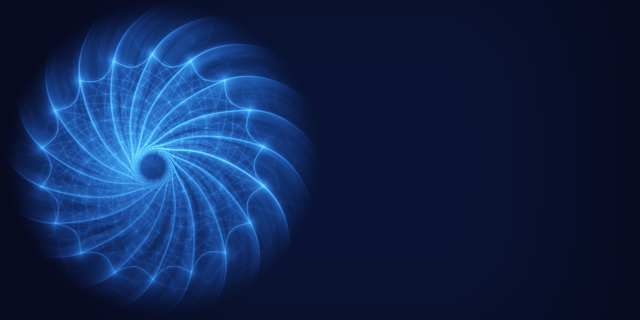
Write a Shadertoy shader that draws this background.

```glsl
#define HUB vec2(0.477, 0.479)
#define DISC vec2(0.508, 0.503)
#define ARMS 18.0
#define NODE_RADIUS 0.352
#define NODE_ANGLE -0.17
#define INNER_RADIUS 0.222
#define SCALLOP_DEPTH 0.035
#define LINE_WIDTH 0.0027
#define FILAMENTS 6
#define TINT vec3(0.11, 0.39, 1.0)

const float TAU = 6.2831853;

float hash(vec2 p) {
    vec3 q = fract(vec3(p.xyx) * 0.1031);
    q += dot(q, q.yzx + 33.33);
    return fract((q.x + q.y) * q.z);
}

float noise(vec2 p) {
    vec2 i = floor(p), f = fract(p);
    f = f * f * (3.0 - 2.0 * f);
    return mix(mix(hash(i), hash(i + vec2(1, 0)), f.x),
               mix(hash(i + vec2(0, 1)), hash(i + vec2(1, 1)), f.x), f.y);
}

// Thin bright thread with a soft halo
float thread(float d, float w) {
    return exp(-d * d / (w * w)) + 0.22 * exp(-abs(d) / (4.0 * w));
}

// Signed offset from the nearest whole number
float centred(float x) {
    return fract(x + 0.5) - 0.5;
}

// Angle of the leading arm at radius r: coiled at the hub, swept back outside
float armAngle(float r) {
    float outer = max(r - 0.35, 0.0);
    return NODE_ANGLE - 0.57 * log(r / 0.35) - 7.7 * outer * outer
         + 1.2 * exp(-100.0 * (r - 0.05));
}

vec3 backdrop(vec2 uv) {
    float centre = 1.0 - smoothstep(0.25, 1.05, abs(uv.x - 1.1));
    centre *= 1.0 - 0.35 * pow(abs(2.0 * uv.y - 1.0), 3.0);
    return mix(vec3(0.030, 0.042, 0.125), vec3(0.036, 0.078, 0.205), centre);
}

float spiralLight(vec2 uv) {
    vec2 p = uv - HUB;
    float r = max(length(p), 0.001);
    float rc = max(r, 0.05);
    float theta = atan(p.y, p.x);
    float gap = TAU / ARMS;
    float width = max(LINE_WIDTH, 0.7 / iResolution.y);
    float reach = 1.0 - smoothstep(0.37, 0.50, length(uv - DISC));
    float side = 0.68 + 0.32 * cos(theta - 1.3);
    float outsideHub = smoothstep(0.040, 0.065, r);

    // Position across the arms
    float twist = theta - armAngle(rc);
    float phase = twist / gap;
    float across = centred(phase);
    float id = mod(floor(phase + 0.5), ARMS);
    float slope = rc * (armAngle(rc + 0.001) - armAngle(rc - 0.001)) / 0.002;

    // Silky haze and folded sheets trailing each arm
    vec2 around = vec2(cos(twist), sin(twist));
    float silk = 0.6 * noise(around * 13.0 + r * 5.0 + 40.0)
               + 0.4 * noise(around * 34.0 + r * 9.0 + 90.0);
    float haze = 0.16 + 0.72 * side * exp(-9.0 * r * r);
    float fold = fract(-phase);
    float sheet = 0.5 * side * exp(-3.0 * fold) * smoothstep(0.0, 0.06, fold);
    float light = reach * (haze + sheet * outsideHub) * (0.5 + silk);

    // Wispy web
    vec2 warp = vec2(noise(uv * 9.0), noise(uv * 9.0 + 31.0));
    float ridge = 1.0 - abs(2.0 * noise(uv * 21.0 + 3.0 * warp) - 1.0);
    light += 0.3 * reach * pow(ridge, 9.0) * exp(-5.0 * r * r);

    // Bright core beside the hub
    vec2 core = uv - vec2(0.405, 0.475);
    light += 0.85 * exp(-dot(core, core) / 0.011);
    light += 1.3 * exp(-28.0 * length(uv - vec2(0.435, 0.508)));

    // Main arms
    float strength = mix(0.75, 1.0, hash(vec2(id, 7.0))) * side;
    strength *= id < 0.5 ? 1.8 : 1.0;
    float armFade = outsideHub * exp(-9.0 * max(r - 0.36, 0.0)) * reach;
    float armDist = across * gap * r / length(vec2(1.0, slope));
    light += 2.1 * strength * armFade * thread(armDist, width);

    // Fine crossing filaments that share the outer nodes
    float nodePhase = (theta - NODE_ANGLE) / gap;
    float web = 0.0;
    for (int k = 0; k < FILAMENTS; k++) {
        float pitch = mix(-1.5, 1.8, float(k) / float(FILAMENTS - 1));
        float d = centred(nodePhase - pitch * log(rc / NODE_RADIUS) / gap);
        web += thread(d * gap * r / length(vec2(1.0, pitch)), width * 0.8);
    }
    float webFade = outsideHub * (1.0 - smoothstep(0.29, 0.40, r));
    light += 0.34 * side * webFade * web * (0.3 + silk);

    // Scallops strung between the nodes
    float s = fract(nodePhase);
    float rim = NODE_RADIUS - SCALLOP_DEPTH * 4.0 * s * (1.0 - s);
    float rimSlope = 4.0 * SCALLOP_DEPTH * (1.0 - 2.0 * s) / (gap * NODE_RADIUS);
    float rimDist = (r - rim) / length(vec2(1.0, rimSlope));
    light += 1.1 * side * thread(rimDist, width * 0.85);

    // Sparks at the outer and inner nodes
    vec2 node = vec2(r - NODE_RADIUS, centred(nodePhase) * gap * r);
    vec2 inner = vec2(r - INNER_RADIUS, across * gap * r);
    light += side * (1.8 * exp(-75.0 * length(node)) + 1.2 * exp(-110.0 * length(inner)));

    // Darker hub
    return light * mix(0.5, 1.0, smoothstep(0.034, 0.046, r));
}

void mainImage(out vec4 fragColor, in vec2 fragCoord) {
    vec2 uv = fragCoord / iResolution.y;
    vec3 glow = exp(-TINT * spiralLight(uv));
    fragColor = vec4(1.0 - (1.0 - backdrop(uv)) * glow, 1.0);
}
```
